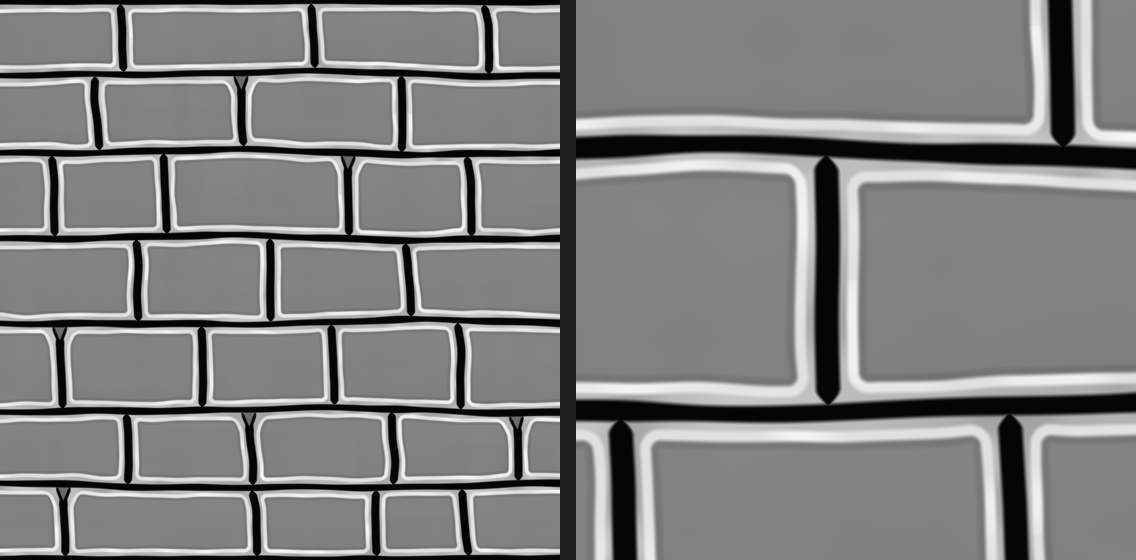
Left: the whole. Right: its middle third, enlarged.
Give the GLSL for this texture map, as a WebGL 2 fragment shader.

```glsl
#version 300 es
precision highp float;

#define ROWS 7
#define RING_AT 0.0145
#define RING_HALF 0.0032
#define CORNER 0.024
#define BED_HALF 0.0058
#define HEAD_HALF 0.0072
#define SOFT 0.0018
#define WAVINESS 0.0036
#define LEAN 0.013
#define CHIP_CHANCE 0.14
#define CHIP_SIZE 0.015

uniform vec2 u_resolution;
out vec4 outColor;

const float TAU = 6.28319;
const float BLACK = 0.02;
const float CHIP_GREY = 0.42;
const float FACE_GREY = 0.51;
const float FRINGE_GREY = 0.71;
const float WHITE = 0.97;

// Course boundaries from the top, and head joints of each course
// (a repeated value means the course has only three joints)
const float BEDS[8] = float[8](0.003, 0.132, 0.272, 0.425, 0.576, 0.733, 0.868, 0.998);
const vec4 HEADS[7] = vec4[7](
    vec4(0.217, 0.560, 0.871, 0.871), vec4(0.172, 0.431, 0.717, 0.717),
    vec4(0.095, 0.294, 0.624, 0.840), vec4(0.246, 0.482, 0.729, 0.729),
    vec4(0.111, 0.361, 0.594, 0.822), vec4(0.228, 0.448, 0.703, 0.923),
    vec4(0.115, 0.456, 0.671, 0.832));

float hash(vec2 p) {
    return fract(sin(dot(p, vec2(127.1, 311.7))) * 43758.5453);
}

float noise(vec2 p) {
    vec2 i = floor(p), f = fract(p);
    f = f * f * (3.0 - 2.0 * f);
    return mix(mix(hash(i), hash(i + vec2(1, 0)), f.x),
               mix(hash(i + vec2(0, 1)), hash(i + vec2(1, 1)), f.x), f.y);
}

// Soft-edged coverage of a band with the given half width
float band(float d, float halfWidth) {
    return 1.0 - smoothstep(halfWidth - SOFT, halfWidth + SOFT, d);
}

// Height of a wavy bed joint; the outer two stay flat so the tile closes
float bedHeight(int i, float u) {
    float phase = TAU * hash(vec2(float(i), 3.7));
    float wave = sin(TAU * u + phase) + 0.5 * sin(2.0 * TAU * u + 2.3 * phase)
               + 0.25 * sin(5.0 * TAU * u + 4.1 * phase);
    float inner = (i == 0 || i == ROWS) ? 0.15 : 1.0;
    return BEDS[i] + WAVINESS * inner * wave;
}

void main() {
    vec2 uv = gl_FragCoord.xy / u_resolution;
    float u = uv.x, v = 1.0 - uv.y;

    // Find the course and the distance to its bed joints
    int row = 0;
    for (int i = 1; i < ROWS; i++) if (v > bedHeight(i, u)) row = i;
    float top = bedHeight(row, u), bottom = bedHeight(row + 1, u);
    float t = clamp((v - top) / (bottom - top), 0.0, 1.0);
    float bedDist = min(abs(v - top), abs(bottom - v));
    float side = float(row) + step(0.5, t) * 0.5;

    // Nearest leaning head joint
    float headDist = 1.0, headId = 0.0, headSide = 0.0;
    for (int k = 0; k < 4; k++) {
        float x = HEADS[row][k];
        float id = hash(vec2(x, float(row)));
        float path = x + LEAN * (id - 0.2) * (t - 0.5)
                   + 0.006 * (noise(vec2(t * 3.0, id * 90.0)) - 0.5);
        float dx = u - path;
        dx -= round(dx);
        if (abs(dx) < headDist) {
            headDist = abs(dx);
            headId = id;
            headSide = sign(dx);
        }
    }

    // Some joints open into a chipped wedge at the top
    float chipped = step(1.0 - CHIP_CHANCE, hash(vec2(headId, 8.3)));
    float wedge = chipped * CHIP_SIZE * (1.0 - smoothstep(0.0, 0.045, t * (bottom - top)));

    // Rounded distance inward from the brick outline, with uneven edges
    float bedRough = 0.004 * (noise(vec2(u * 22.0, side * 14.0)) - 0.5);
    float headRough = 0.003 * (noise(vec2(v * 26.0, headId * 70.0 + headSide * 5.0)) - 0.5);
    vec2 inset = vec2(headDist - wedge + headRough, bedDist + bedRough);
    float d = CORNER - length(max(CORNER - inset, 0.0));

    // Brick face: faint streaks and a dark halo inside the white rim
    float streak = noise(vec2(u * 7.0, v * 45.0)) + noise(vec2(u * 40.0, v * 6.0)) - 1.0;
    float tone = FACE_GREY + 0.012 * streak + 0.02 * (0.5 - t);
    tone -= 0.05 * (1.0 - smoothstep(0.0, 0.004, abs(d - 0.0205)));

    // Mortar fringe, then the bright rim
    float fringe = FRINGE_GREY + 0.16 * (noise(vec2(u, v) * 38.0) - 0.5);
    fringe = mix(fringe, CHIP_GREY, smoothstep(0.002, 0.008, wedge - headDist + 0.004));
    tone = mix(tone, fringe, 1.0 - smoothstep(RING_AT - SOFT, RING_AT + SOFT, d));
    float rimLevel = WHITE - 0.14 * noise(vec2(u * 30.0, v * 30.0 + side));
    tone = mix(tone, max(rimLevel, 0.88), band(abs(d - RING_AT), RING_HALF));

    // Dark joint cores: head joints taper to points, wedges split in two
    float taper = smoothstep(0.001, 0.014, bedDist);
    float headWidth = HEAD_HALF * taper * (1.0 - 0.6 * smoothstep(0.0, 0.006, wedge));
    float headCore = band(abs(headDist - wedge * 0.8), headWidth) * smoothstep(0.0, 0.25, taper);
    float bedWidth = BED_HALF + 0.0025 * (noise(vec2(u * 17.0, v * 3.0)) - 0.5);
    float core = max(headCore, band(bedDist, bedWidth));
    tone = mix(tone, BLACK, core);

    outColor = vec4(vec3(tone), 1.0);
}
```
